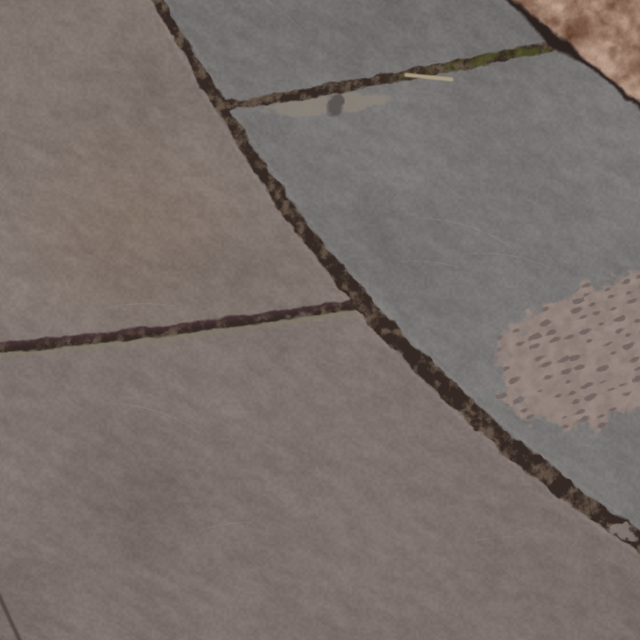
Reproduce this texture procedurally as a Shadertoy shader.

```glsl
float hash(vec2 p) {
    vec3 q = fract(vec3(p.xyx) * 0.1031);
    q += dot(q, q.yzx + 33.33);
    return fract((q.x + q.y) * q.z);
}

float noise(vec2 p) {
    vec2 i = floor(p), f = fract(p);
    f = f * f * (3.0 - 2.0 * f);
    return mix(mix(hash(i), hash(i + vec2(1, 0)), f.x),
               mix(hash(i + vec2(0, 1)), hash(i + vec2(1, 1)), f.x), f.y);
}

float fbm(vec2 p) {
    float sum = 0.0, amp = 0.5;
    for (int i = 0; i < 4; i++) {
        sum += amp * noise(p);
        p = mat2(1.6, 1.2, -1.2, 1.6) * p + 7.3;
        amp *= 0.5;
    }
    return sum / 0.9375;
}

vec2 rotate(vec2 p, float a) {
    float c = cos(a), s = sin(a);
    return vec2(c * p.x + s * p.y, c * p.y - s * p.x);
}

// Coverage of the region where d is below zero
float cover(float d, float blur) {
    return 1.0 - smoothstep(-blur, blur, d);
}

float segment(vec2 p, vec2 a, vec2 b) {
    vec2 ab = b - a;
    return length(p - a - ab * clamp(dot(p - a, ab) / dot(ab, ab), 0.0, 1.0));
}

float ellipse(vec2 p, vec2 center, vec2 radius, float angle) {
    return length(rotate(p - center, angle) / radius) - 1.0;
}

// Signed distance across the long curved joint, positive to the right
float mainJoint(vec2 p) {
    float t = 1.0 - p.y;
    float x = 0.247 + 0.415 * t + 0.561 * t * t + 0.4 * t * (0.456 - t) * (0.846 - t);
    float slope = 0.5 + 0.95 * t;
    return (p.x - x) / sqrt(1.0 + slope * slope);
}

// Scattered slanted pits, one per grid cell
float pits(vec2 p, float scale) {
    vec2 q = rotate(p, 0.35) * scale * vec2(0.75, 1.2);
    vec2 cell = floor(q);
    vec2 offset = vec2(hash(cell), hash(cell + 17.0)) * 0.4 + 0.3;
    float size = 0.12 + 0.2 * hash(cell + 41.0);
    float d = length((fract(q) - offset) * vec2(0.8, 1.2)) - size;
    return cover(d + 0.2 * (noise(p * 150.0) - 0.5), 0.12) * step(0.3, hash(cell + 5.0));
}

// Faint bent scratches spread over the slabs
float scratches(vec2 p) {
    float sum = 0.0;
    for (int i = 0; i < 9; i++) {
        float k = float(i);
        vec2 center = vec2(hash(vec2(k, 3.0)), hash(vec2(k, 9.0)));
        vec2 q = rotate(p - center, -0.9 + 1.2 * hash(vec2(k, 21.0)));
        float reach = 0.03 + 0.05 * hash(vec2(k, 33.0));
        q.y += 2.0 * q.x * q.x;
        sum += cover(abs(q.y) - 0.0006, 0.0015) * cover(abs(q.x) - reach, 0.02);
    }
    return sum;
}

vec3 slabColor(vec2 p, float side) {
    vec3 warm = mix(vec3(0.475, 0.432, 0.415), vec3(0.495, 0.452, 0.428), smoothstep(0.42, 0.55, p.y));
    vec3 cool = vec3(0.457, 0.448, 0.443);
    vec3 color = mix(warm, cool, smoothstep(-0.005, 0.005, side));
    float stain = exp(-4.0 * dot(p - vec2(0.2, 0.64), p - vec2(0.2, 0.64)) / 0.06);
    color += vec3(0.035, 0.008, -0.015) * stain * fbm(p * 9.0);
    color += 0.07 * (fbm(p * 5.0) - 0.5);
    color += 0.07 * (fbm(rotate(p, -0.5) * vec2(35.0, 75.0)) - 0.5);
    color += 0.035 * (noise(p * 230.0) - 0.5);
    return color + 0.04 * scratches(p);
}

vec3 soilColor(vec2 p) {
    float crumbs = smoothstep(0.4, 0.8, fbm(p * 85.0));
    return mix(vec3(0.205, 0.16, 0.14), vec3(0.39, 0.33, 0.28), crumbs);
}

vec3 rockColor(vec2 p) {
    vec3 color = mix(vec3(0.46, 0.33, 0.26), vec3(0.7, 0.59, 0.52), smoothstep(0.25, 0.75, fbm(p * 22.0)));
    return color + 0.22 * (fbm(p * 90.0) - 0.5);
}

void mainImage(out vec4 fragColor, in vec2 fragCoord) {
    vec2 p = fragCoord / iResolution.xy;
    float ragged = fbm(p * 45.0) - 0.5;
    float side = mainJoint(p);
    float right = smoothstep(-0.004, 0.004, side);
    vec3 color = slabColor(p, side);

    // Pale worn patches
    float wear = ellipse(p, vec2(0.955, 0.452), vec2(0.19, 0.108), 0.3) + 0.5 * ragged;
    vec3 worn = vec3(0.565, 0.505, 0.48) + 0.1 * (fbm(p * 80.0) - 0.5);
    worn = mix(worn, vec3(0.40, 0.355, 0.345), 0.75 * pits(p, 50.0));
    color = mix(color, worn, cover(wear, 0.06));
    float smear = ellipse(p, vec2(0.52, 0.838), vec2(0.105, 0.013), 0.09) + 1.5 * ragged;
    color = mix(color, vec3(0.54, 0.51, 0.47), 0.8 * cover(smear, 0.2));
    float smudge = ellipse(p, vec2(0.522, 0.834), vec2(0.012, 0.016), 0.3) + 2.0 * ragged;
    color = mix(color, vec3(0.31, 0.29, 0.29), 0.8 * cover(smudge, 0.3));

    // Side joints, with purple upper and mossy lower fringes
    float left = p.y - 0.457 - 0.083 * p.x - 0.072 * p.x * p.x;
    float u = p.x - 0.349;
    float upper = p.y - 0.833 - 0.16 * u - 0.05 * u * u;
    float upperSpan = right * cover(p.x - 0.865, 0.004);
    color = mix(color, vec3(0.49, 0.48, 0.38), 0.55 * (1.0 - right) * cover(abs(left + 0.012) - 0.003, 0.004));
    float leftMask = (1.0 - right) * cover(abs(left) - 0.0085 + 0.008 * ragged, 0.0025);
    vec3 leftSoil = mix(soilColor(p), vec3(0.29, 0.20, 0.23), 0.6 * smoothstep(-0.003, 0.006, left));
    color = mix(color, leftSoil, leftMask);
    float moss = smoothstep(0.55, 0.8, p.x) * smoothstep(0.35, 0.65, fbm(p * 60.0));
    vec3 upperSoil = mix(soilColor(p), vec3(0.31, 0.32, 0.15), 0.75 * moss);
    color = mix(color, upperSoil, upperSpan * cover(abs(upper) - 0.0075 + 0.012 * ragged, 0.0025));

    // Long joint and corner crack
    float width = mix(0.016, 0.008, smoothstep(0.15, 1.0, p.y));
    color += 0.025 * cover(abs(abs(side) - width - 0.004) - 0.002, 0.003);
    color = mix(color, soilColor(p), cover(abs(side) - width + 0.014 * ragged, 0.0025));
    float crack = segment(p, vec2(-0.01, 0.088), vec2(0.035, -0.01));
    color = mix(color, vec3(0.29, 0.24, 0.22), 0.8 * cover(crack - 0.003, 0.003));

    // Straw and loose debris
    float straw = segment(p, vec2(0.635, 0.883), vec2(0.705, 0.876));
    color = mix(color, vec3(0.66, 0.61, 0.51), cover(straw - 0.003, 0.002));
    float debris = ellipse(p, vec2(0.975, 0.168), vec2(0.025, 0.01), -0.4) + 3.0 * ragged;
    color = mix(color, vec3(0.55, 0.51, 0.49), 0.8 * cover(debris, 0.3));

    // Corner boulder above a shadowed gap
    float edge = (1.0 - 0.83 * (p.x - 0.8) - p.y) / 1.3 + 0.012 * ragged;
    float gap = 0.004 + 0.012 * exp(-pow((p.x - 0.86) / 0.035, 2.0));
    color = mix(color, vec3(0.17, 0.13, 0.12), cover(edge - gap, 0.004));
    color = mix(color, rockColor(p), cover(edge + 0.003, 0.004));

    fragColor = vec4(clamp(color, 0.0, 1.0), 1.0);
}
```
